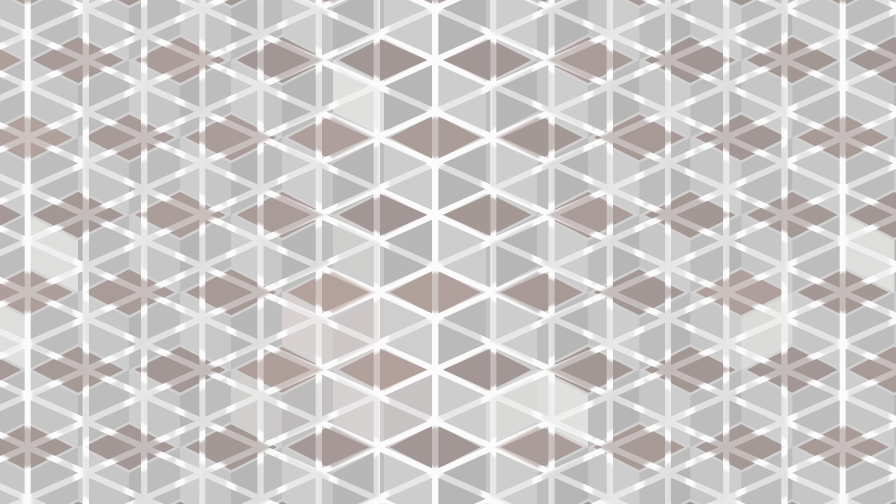
Write a WebGL 1 fragment shader that draws this pattern.

```glsl
precision highp float;
// Tumbling-block tiling in greys and taupe under a translucent triangular lattice.
// The lattice is wider than the blocks, so the two drift apart from a central axis.
// Faces come from a hexagonal cell lookup; lines from distances to three families.

uniform vec2 u_resolution;

#define ORIGIN vec2(-0.0255, -0.080)
#define BLOCK_STEP vec2(0.1012, 0.0512)
#define LATTICE_STEP vec2(0.1155, 0.0512)
#define LINE_HALF_WIDTH 0.0062
#define LINE_ALPHA 0.56
#define OVERLAP_ALPHA 0.30
#define TOP_INSET 0.005
#define WARM_SPOT vec2(-0.19, -0.20)
#define WARM_RADIUS 0.13
#define PALE_CHANCE 0.06
#define SAMPLES 3

const vec3 TAUPE = vec3(0.635, 0.590, 0.580);
const vec3 LIGHT_FACE = vec3(0.805);
const vec3 DARK_FACE = vec3(0.715);

float hash(vec2 cell) {
  return fract(sin(dot(cell, vec2(12.99, 78.23))) * 4375.85);
}

// Centre of the hexagonal block holding q; one unit is half a block wide.
vec2 blockCentre(vec2 q) {
  vec2 period = vec2(2.0, 6.0);
  vec2 offset = vec2(1.0, 3.0);
  vec2 base = vec2(0.0, -1.0);
  vec2 even = base + floor((q - base) / period + 0.5) * period;
  vec2 odd = base + offset + floor((q - base - offset) / period + 0.5) * period;
  vec2 aspect = vec2(1.732, 1.0);
  return length((q - even) * aspect) < length((q - odd) * aspect) ? even : odd;
}

// Converts a diagonal offset in lattice units to canvas distance.
float diagonalScale(vec2 unit) {
  return unit.x * unit.y / length(unit);
}

// Distance from a point inside a block to the nearest edge of its face.
float faceEdge(vec2 v) {
  float rise = v.y - abs(v.x);
  float slant = diagonalScale(BLOCK_STEP);
  if (rise > 0.0) return min(rise, 2.0 - abs(v.x) - v.y) * slant;
  float side = min(abs(v.x), 1.0 - abs(v.x)) * BLOCK_STEP.x;
  return min(side, min(-rise, rise + 2.0) * slant);
}

// Distance to the nearest vertical or diagonal lattice line.
float latticeDistance(vec2 q) {
  float upright = abs(fract(q.x + 0.5) - 0.5) * LATTICE_STEP.x;
  vec2 diagonal = abs(fract(vec2(q.y + q.x, q.y - q.x) * 0.5) - 0.5) * 2.0;
  return min(upright, min(diagonal.x, diagonal.y) * diagonalScale(LATTICE_STEP));
}

vec3 patternColor(vec2 p) {
  vec2 q = (p - ORIGIN) / BLOCK_STEP;
  vec2 centre = blockCentre(q);
  vec2 v = q - centre;
  float edge = faceEdge(v);
  bool isTop = v.y > abs(v.x);

  // Per-block wear: a warm area and a few pale faces
  vec2 fromWarm = (ORIGIN + centre * BLOCK_STEP - WARM_SPOT) / WARM_RADIUS;
  float warmth = exp(-dot(fromWarm, fromWarm));
  float chance = hash(centre + vec2(v.x < 0.0 ? 0.3 : 0.7, 0.0));

  vec2 w = (p - ORIGIN) / LATTICE_STEP;
  vec3 color;
  if (isTop) {
    color = TAUPE + vec3(0.07, 0.05, 0.045) * hash(centre) * hash(centre + 5.0);
    color = mix(color, vec3(0.75, 0.66, 0.63), warmth * 0.8);
    color = mix(vec3(0.82), color, step(TOP_INSET, edge));
  } else {
    // Side faces pick up the shading of a second, wider set of blocks
    vec2 overlap = w - blockCentre(w);
    bool overlapDark = overlap.x > 0.0 && overlap.y < abs(overlap.x);
    color = v.x < 0.0 ? LIGHT_FACE : DARK_FACE;
    color = mix(color, overlapDark ? DARK_FACE : LIGHT_FACE, OVERLAP_ALPHA);
    color = mix(color, vec3(0.88, 0.84, 0.83), warmth * 0.75);
    color = mix(color, vec3(0.91, 0.91, 0.90), 0.7 * step(1.0 - PALE_CHANCE, chance));
  }

  // Lines turn solid white where they run along the gaps between faces
  float gap = 1.0 - smoothstep(0.005, 0.014, edge);
  float alpha = mix(isTop ? LINE_ALPHA * 0.65 : LINE_ALPHA, 1.0, gap);
  float line = step(latticeDistance(w), LINE_HALF_WIDTH);
  return mix(color, vec3(0.985), line * alpha);
}

void main() {
  // Average a small grid of samples to smooth every edge
  vec3 sum = vec3(0.0);
  for (int i = 0; i < SAMPLES; i++) {
    for (int j = 0; j < SAMPLES; j++) {
      vec2 jitter = (vec2(float(i), float(j)) + 0.5) / float(SAMPLES) - 0.5;
      vec2 p = (gl_FragCoord.xy + jitter - 0.5 * u_resolution) / u_resolution.y;
      sum += patternColor(p);
    }
  }
  gl_FragColor = vec4(sum / float(SAMPLES * SAMPLES), 1.0);
}
```
